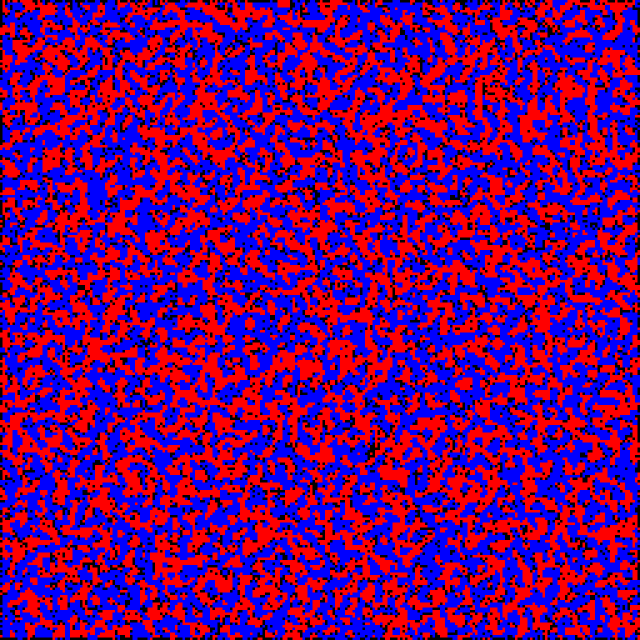
A three.js fragment shader for this texture:

```glsl
// A two-colour segregation mosaic: a 256 x 256 grid of square cells forms winding
// red and blue clusters by thresholding band-limited noise. Black vacant cells are
// sprinkled everywhere and gather in clumps where the two colours meet.
varying vec2 vUv;

const float GRID = 256.0;
const vec3 RED = vec3(1.0, 0.0, 0.0);
const vec3 BLUE = vec3(0.0, 0.0, 1.0);
const vec3 VACANT = vec3(0.0);

float hash(vec2 p) {
  vec3 q = fract(vec3(p.xyx) * 0.1031);
  q += dot(q, q.yzx + 33.33);
  return fract((q.x + q.y) * q.z);
}

float valueNoise(vec2 p) {
  vec2 i = floor(p);
  vec2 f = fract(p);
  f = f * f * (3.0 - 2.0 * f);
  float low = mix(hash(i), hash(i + vec2(1.0, 0.0)), f.x);
  float high = mix(hash(i + vec2(0.0, 1.0)), hash(i + 1.0), f.x);
  return mix(low, high, f.y);
}

// White noise filtered by a narrow bell minus a wide one: blobs of even width.
float clusterField(vec2 cell) {
  float sum = 0.0;
  for (int y = -4; y <= 4; y++) {
    for (int x = -4; x <= 4; x++) {
      vec2 offset = vec2(float(x), float(y));
      float r2 = dot(offset, offset);
      float weight = exp(-r2 / 2.4) - 0.15 * exp(-r2 / 8.5);
      sum += weight * (hash(cell + offset + 71.0) - 0.5);
    }
  }
  return sum;
}

vec3 cellColor(vec2 cell) {
  cell = clamp(cell, 0.0, GRID - 1.0);
  float field = clusterField(cell);

  // Chance of vacancy: sparse everywhere, clumped at borders, high on the rim.
  float border = 1.0 - smoothstep(0.08, 0.2, abs(field));
  float clump = smoothstep(0.42, 0.68, valueNoise(cell / 3.0 + 400.0));
  vec2 toRim = min(cell, GRID - 1.0 - cell);
  float rim = 1.0 - step(0.5, min(toRim.x, toRim.y));
  float chance = 0.05 + 0.62 * border * clump + 0.45 * rim;

  vec3 group = field > 0.0 ? RED : BLUE;
  return hash(cell + 913.0) < chance ? VACANT : group;
}

void main() {
  // Blend the four cells around the nearest corner over one pixel width.
  vec2 p = vUv * GRID;
  vec2 corner = floor(p + 0.5);
  vec2 blend = clamp((p - corner) / max(fwidth(p), 0.0001) + 0.5, 0.0, 1.0);
  vec3 below = mix(cellColor(corner - 1.0), cellColor(corner - vec2(0.0, 1.0)), blend.x);
  vec3 above = mix(cellColor(corner - vec2(1.0, 0.0)), cellColor(corner), blend.x);
  gl_FragColor = vec4(mix(below, above, blend.y), 1.0);
}
```
